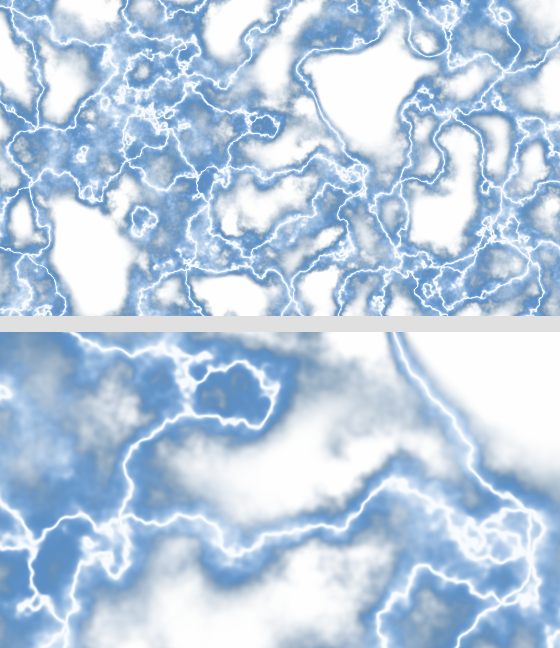
Top: the whole. Bottom: its middle third, enlarged.
This texture is drawn by a Shadertoy shader. Its source:

```glsl
// Branching white lightning in blue mist around soft white hollows.

const mat2 TURN = mat2(0.8, 0.6, -0.6, 0.8);

// Unit gradient at a lattice corner
vec2 cornerGradient(vec2 cell) {
    float angle = 6.2832 * fract(sin(dot(cell, vec2(127.1, 311.7))) * 43758.5);
    return vec2(cos(angle), sin(angle));
}

float gradientNoise(vec2 p) {
    vec2 cell = floor(p), f = fract(p);
    vec2 u = f * f * f * (f * (f * 6.0 - 15.0) + 10.0);
    vec2 e = vec2(0.0, 1.0);
    float a = dot(cornerGradient(cell), f);
    float b = dot(cornerGradient(cell + e.yx), f - e.yx);
    float c = dot(cornerGradient(cell + e.xy), f - e.xy);
    float d = dot(cornerGradient(cell + e.yy), f - e.yy);
    return mix(mix(a, b, u.x), mix(c, d, u.x), u.y);
}

float fbm(vec2 p, int octaves, float gain) {
    float sum = 0.0, amplitude = 1.0;
    for (int i = 0; i < octaves; i++) {
        sum += amplitude * gradientNoise(p);
        p = TURN * p * 2.03 + 17.3;
        amplitude *= gain;
    }
    return sum;
}

// Bolts run along the zero contour; it is jagged there and smooth further away
float boltField(vec2 p) {
    float base = 0.85 * gradientNoise(p) + 0.5 * gradientNoise(TURN * p * 1.6 + 7.3);
    float jagged = 0.42 * fbm(TURN * p * 2.3 + 31.7, 5, 0.52);
    return abs(base + jagged * exp(-40.0 * base * base));
}

void mainImage(out vec4 fragColor, in vec2 fragCoord) {
    vec2 p = fragCoord / iResolution.y;

    // Two bolt networks joined, with rounded corners at the crossings
    float first = boltField(p * 2.6 + 3.7);
    float second = boltField(TURN * p * 2.7 + vec2(41.2, 19.6));
    float away = first * second / (length(vec2(first, second)) + 1e-4) / 0.108;

    // Mist widens the glow in patches
    float mist = fbm(p * 7.0 + 63.1, 5, 0.6);
    float glow = exp(-away / (0.37 * exp2(2.8 * mist)));
    glow = mix(glow, 1.0, exp(-away * away / 0.016));

    // Deep blue turns grey towards the rims of the hollows
    vec3 blue = mix(vec3(0.36, 0.56, 0.77), vec3(0.44, 0.56, 0.67), smoothstep(0.5, 1.1, away));
    vec3 color = mix(blue, vec3(0.97, 0.985, 1.0), pow(vec3(glow), vec3(1.0, 0.95, 0.8)));
    color = mix(color, vec3(0.995), smoothstep(0.7, 1.65, away));

    fragColor = vec4(color, 1.0);
}
```
